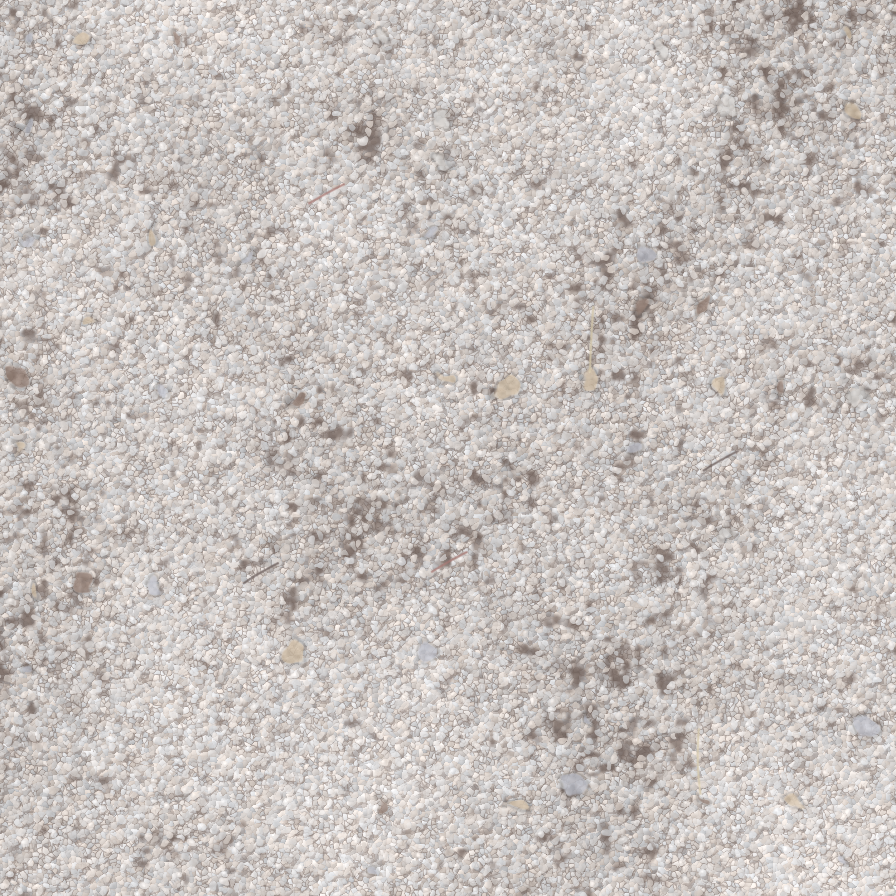
A WebGL 2 fragment shader for this texture:

```glsl
#version 300 es
precision highp float;

uniform vec2 u_resolution;
out vec4 fragColor;

struct Grain {
    vec2 offset;   // from the grain centre, in cells
    vec3 seed;
    float reach;   // distance to the centre
    float gap;     // zero on the border to the next grain
};

vec3 hash3(vec2 p) {
    vec3 q = fract(p.xyx * vec3(0.1031, 0.1030, 0.0973));
    q += dot(q, q.yxz + 33.33);
    return fract((q.xxy + q.yzz) * q.zyx);
}

float noise(vec2 p) {
    vec2 cell = floor(p), f = fract(p);
    f = f * f * (3.0 - 2.0 * f);
    float low = mix(hash3(cell).x, hash3(cell + vec2(1, 0)).x, f.x);
    float high = mix(hash3(cell + vec2(0, 1)).x, hash3(cell + vec2(1, 1)).x, f.x);
    return mix(low, high, f.y);
}

float fbm(vec2 p) {
    float sum = 0.0, weight = 0.5;
    for (int i = 0; i < 4; i++) {
        sum += weight * noise(p);
        p = mat2(1.6, 1.2, -1.2, 1.6) * p + 17.3;
        weight *= 0.5;
    }
    return sum / 0.9375;
}

mat2 rotation(float angle) {
    return mat2(cos(angle), -sin(angle), sin(angle), cos(angle));
}

// Nearest irregular grain in a jittered grid
Grain findGrain(vec2 p) {
    p += 0.35 * vec2(noise(p * 1.7), noise(p * 1.7 + 41.0));
    vec2 cell = floor(p);
    Grain g = Grain(vec2(0), vec3(0), 9.0, 0.0);
    float second = 9.0;
    for (int y = -1; y <= 1; y++)
    for (int x = -1; x <= 1; x++) {
        vec2 id = cell + vec2(x, y);
        vec3 seed = hash3(id + 71.0);
        vec2 offset = p - id - hash3(id).xy;
        vec2 squashed = rotation(seed.x * 6.28) * offset * vec2(0.85, 1.2);
        float d = length(squashed) + 0.2 * seed.z;
        if (d < g.reach) {
            second = g.reach;
            g.offset = offset;
            g.seed = seed;
            g.reach = d;
        } else second = min(second, d);
    }
    g.gap = second - g.reach;
    return g;
}

vec3 grainColor(Grain g, float contrast) {
    vec3 color = mix(vec3(0.855, 0.815, 0.785), vec3(0.825, 0.83, 0.84), g.seed.x);
    color += contrast * (g.seed.y - 0.5);
    return color + 0.09 * dot(g.offset, vec2(-0.6, 0.8));
}

// Sparse larger stones, at most one in each cell
vec3 addPebbles(vec3 color, vec2 p) {
    vec2 q = p * 13.0 + 0.2 * vec2(noise(p * 70.0), noise(p * 70.0 + 9.0));
    vec2 id = floor(q);
    vec3 seed = hash3(id + 205.0), shape = hash3(id + 311.0);
    vec2 offset = rotation(shape.z * 3.14) * (fract(q) - 0.3 - 0.4 * shape.xy);
    float size = mix(0.09, 0.22, seed.y * seed.y);
    float d = length(offset * vec2(1.0, 1.5)) - size;
    vec3 stone = seed.z < 0.35 ? vec3(0.71, 0.715, 0.75)
               : seed.z < 0.65 ? vec3(0.78, 0.71, 0.62)
               : seed.z < 0.82 ? vec3(0.57, 0.49, 0.45) : vec3(0.82, 0.81, 0.80);
    stone += 0.12 * (noise(p * 150.0) - 0.5);
    float present = step(seed.x, 0.3);
    color *= 1.0 - 0.14 * present * (1.0 - smoothstep(0.0, 0.06, abs(d - 0.02)));
    return mix(color, stone, 0.8 * present * (1.0 - smoothstep(-0.04, 0.02, d)));
}

// A few thin bent stalks: straw, reddish and dark
vec3 addFibres(vec3 color, vec2 p) {
    float pixel = 1.0 / u_resolution.y;
    for (int i = 0; i < 6; i++) {
        vec3 seed = hash3(vec2(i, 57.0));
        int kind = i % 3;
        float angle = (kind == 0 ? 1.5 : 0.45) + 0.3 * (seed.z - 0.5);
        vec2 q = rotation(angle) * (p - 0.06 - 0.88 * seed.xy);
        float span = kind == 0 ? 0.036 : 0.022;
        q.y += 5.0 * (seed.z - 0.5) * q.x * q.x;
        float d = length(vec2(max(abs(q.x) - span, 0.0), q.y)) - 0.0012;
        vec3 tint = kind == 0 ? vec3(0.84, 0.79, 0.68)
                  : kind == 1 ? vec3(0.67, 0.50, 0.48) : vec3(0.45, 0.40, 0.39);
        color = mix(color, tint, 0.8 * (1.0 - smoothstep(-pixel, pixel, d)));
    }
    return color;
}

void main() {
    vec2 p = gl_FragCoord.xy / u_resolution.y;
    vec3 shadow = vec3(0.47, 0.41, 0.385);
    float patches = fbm(p * 4.5 + 3.0);

    // Fine bed with dark crevices
    Grain fine = findGrain(p * 185.0);
    float rough = smoothstep(0.25, 0.75, noise(p * 85.0 + 20.0));
    float crevice = 1.0 - smoothstep(0.0, 0.35, fine.gap);
    vec3 color = grainColor(fine, 0.16);
    color = mix(color, shadow, crevice * mix(0.08, 0.5, rough));

    // Clusters of deep hollows
    float hollow = 0.6 * noise(p * 62.0) + 0.4 * noise(p * 140.0 + 8.0);
    hollow = smoothstep(0.58, 0.95, hollow + 0.7 * (patches - 0.5));
    color = mix(color, shadow, 0.8 * hollow);

    // Coarser grains resting on the bed, lit from the upper left
    Grain coarse = findGrain(p * 98.0 + 130.0);
    float chosen = step(coarse.seed.z, 0.55);
    float body = chosen * (1.0 - smoothstep(0.38, 0.52, coarse.reach));
    body *= smoothstep(0.0, 0.14, coarse.gap);
    float lee = smoothstep(0.0, 0.5, dot(coarse.offset, vec2(0.6, -0.8)));
    color = mix(color, shadow, 0.35 * chosen * lee * (1.0 - body));
    color = mix(color, grainColor(coarse, 0.13) + 0.01, 0.75 * body);
    float glint = step(0.8, coarse.seed.y) * body;
    color += 0.07 * glint * (1.0 - smoothstep(0.0, 0.3, length(coarse.offset + vec2(0.1, -0.1))));

    color = addPebbles(color, p);
    color = addFibres(color, p);

    // Broad drifts of tone and fine surface grit
    color += 0.16 * (0.5 - patches) + 0.06 * (noise(p * 260.0) - 0.5);
    fragColor = vec4(clamp(color, 0.0, 1.0), 1.0);
}
```
